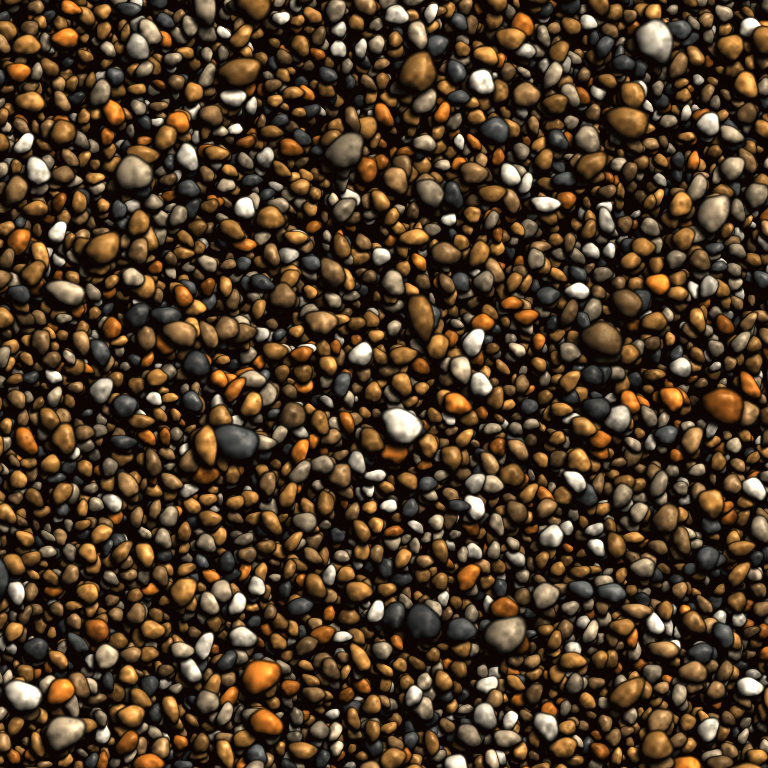
A Shadertoy shader for this texture:

```glsl
// A bed of wet, rounded river pebbles in brown, ochre, grey and cream.
// Four scattered layers, small to large, are painted over black; each stone
// is a warped ellipse with domed shading, a glint and a soft cast shadow.

float hash(vec2 p) {
    vec3 q = fract(vec3(p.xyx) * 0.1031);
    q += dot(q, q.yzx + 33.33);
    return fract((q.x + q.y) * q.z);
}

float noise(vec2 p) {
    vec2 i = floor(p), f = fract(p);
    f = f * f * (3.0 - 2.0 * f);
    return mix(mix(hash(i), hash(i + vec2(1, 0)), f.x),
               mix(hash(i + vec2(0, 1)), hash(i + vec2(1, 1)), f.x), f.y);
}

mat2 rotation(float a) {
    float c = cos(a), s = sin(a);
    return mat2(c, -s, s, c);
}

// Picks the stone type, then varies its brightness
vec3 stoneColor(float kind, float tone) {
    vec3 c = vec3(0.70, 0.48, 0.23);                       // ochre brown
    if (kind > 0.36) c = vec3(0.58, 0.43, 0.26);           // dull brown
    if (kind > 0.54) c = vec3(0.70, 0.61, 0.48);           // grey tan
    if (kind > 0.72) c = vec3(0.80, 0.45, 0.15);           // rust orange
    if (kind > 0.81) c = vec3(0.29, 0.29, 0.28);           // slate
    if (kind > 0.92) c = vec3(1.00, 0.93, 0.81);           // cream
    return c * mix(0.75, 1.25, tone);
}

// Length in the stone's own space: 1 on its uneven outline
float outline(vec2 q, float seed) {
    float a = atan(q.y, q.x);
    return length(q) * (1.0 + 0.07 * sin(2.0 * a + seed * 40.0)
                            + 0.07 * sin(3.0 * a + seed * 91.0)
                            + 0.03 * sin(5.0 * a + seed * 17.0));
}

void paintLayer(inout vec3 col, vec2 uv, float cells, float share, float depth, float id) {
    mat2 turn = rotation(id * 0.73 + 0.3);
    vec2 p = turn * uv * cells + id * 37.0;
    vec3 light = normalize(vec3(turn * vec2(0.36, 0.52), 0.72));
    vec3 halfway = normalize(light + vec3(0, 0, 1));
    float grain = noise(uv * 95.0 + id * 9.0) * 0.6 + noise(uv * 230.0) * 0.4;

    for (int y = -1; y <= 1; y++)
    for (int x = -1; x <= 1; x++) {
        vec2 cell = floor(p) + vec2(x, y);
        if (hash(cell + 3.7) > share) continue;
        float seed = hash(cell + 11.3), sizeRnd = hash(cell + 23.9);
        vec2 jitter = vec2(hash(cell + 41.1), hash(cell + 57.7)) - 0.5;
        vec2 d = p - cell - 0.5 - jitter * 0.55;

        // Stone frame
        float size = mix(0.38, 0.54, sizeRnd);
        vec2 axes = size * vec2(1.12, mix(0.62, 1.0, hash(cell + 71.3)));
        mat2 frame = rotation(seed * 6.2832);
        vec2 q = frame * d / axes;
        float r = outline(q, seed);

        // Shadow on whatever lies below
        float s = outline(frame * (d + light.xy * 0.17) / axes, seed);
        col *= mix(0.06, 1.0, smoothstep(0.82, 1.32, s));

        // Domed surface with mottling and a wet glint
        vec2 slope = normalize((q / axes) * frame + 1e-5);
        float tilt = 0.97 * pow(min(r, 1.0), 1.5);
        vec3 n = vec3(slope * tilt, sqrt(1.0 - tilt * tilt));
        n = normalize(n + vec3(grain - 0.5, noise(uv * 120.0 + 50.0) - 0.5, 0) * 0.45);
        float diffuse = max(dot(n, light), 0.0);
        float glint = pow(max(dot(n, halfway), 0.0), 36.0);
        vec3 stone = stoneColor(hash(cell + 87.1), hash(cell + 99.4));
        stone *= mix(0.66, 1.25, grain);
        stone *= 0.03 + 1.18 * pow(diffuse, 1.25);
        stone += vec3(0.36, 0.33, 0.28) * glint * mix(0.3, 1.0, seed);
        stone *= depth * mix(0.25, 1.0, smoothstep(1.0, 0.8, r));

        // Edge softened over a little more than one pixel
        float soft = (0.0008 + 0.7 / iResolution.y) * cells / size;
        col = mix(col, stone, smoothstep(1.0 + soft, 1.0 - soft, r));
    }
}

void mainImage(out vec4 fragColor, in vec2 fragCoord) {
    vec2 uv = fragCoord / iResolution.y;
    vec3 col = vec3(0.05, 0.018, 0.008);

    // Grit at the bottom, then ever larger and rarer stones
    paintLayer(col, uv, 52.0, 1.00, 0.72, 1.0);
    paintLayer(col, uv, 40.0, 0.88, 0.95, 2.0);
    paintLayer(col, uv, 29.0, 0.48, 1.05, 3.0);
    paintLayer(col, uv, 19.0, 0.09, 1.05, 4.0);

    // Warm black floor
    col = max(col, vec3(0.045, 0.016, 0.008));
    fragColor = vec4(min(col, 1.0), 1.0);
}
```
